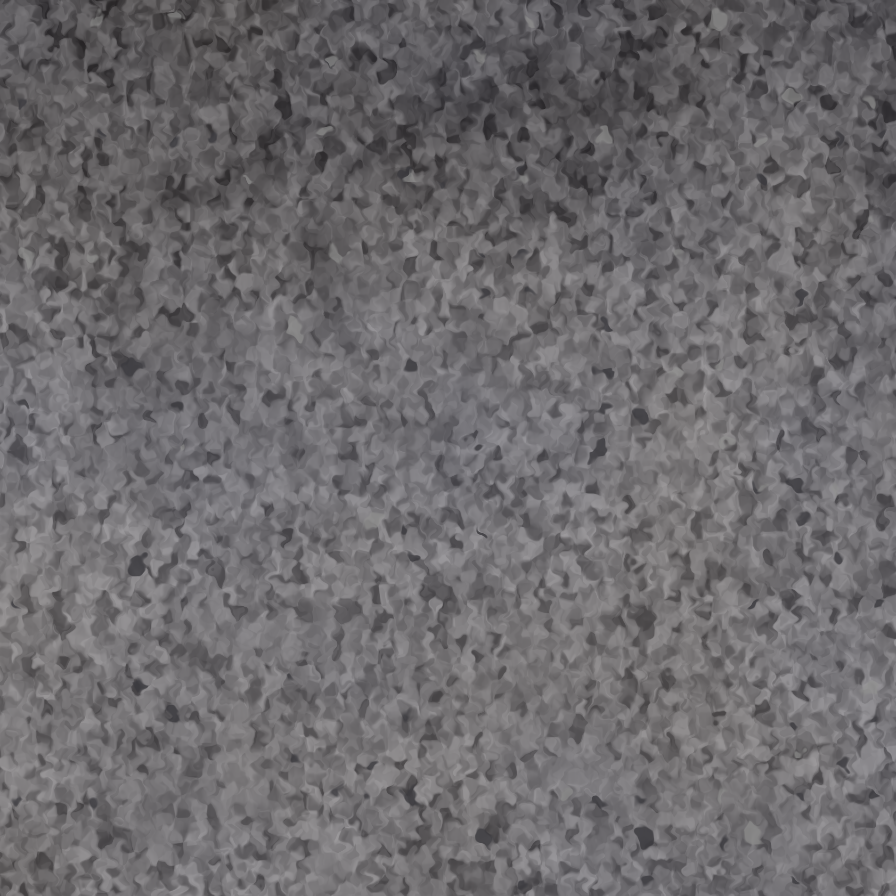
A WebGL 1 fragment shader for this texture:

```glsl
precision highp float;
// Worn grey stone: soft mineral flakes with scattered dark and pale chips.

uniform vec2 u_resolution;

#define FLAKE_SCALE 92.0
#define FINE_SCALE 165.0
#define CHIP_SCALE 23.0
#define FLAKE_CONTRAST 0.185
#define FINE_CONTRAST 0.085
#define MOTTLE_CONTRAST 0.10
#define DARK_CHANCE 0.13
#define PALE_CHANCE 0.07
#define TOP_TONE 0.345
#define BOTTOM_TONE 0.452
#define DARK_CHIP vec3(0.225, 0.222, 0.24)
#define PALE_CHIP vec3(0.57, 0.57, 0.565)

float hash(vec2 p) {
  vec3 q = fract(vec3(p.xyx) * 0.1031);
  q += dot(q, q.yzx + 33.33);
  return fract((q.x + q.y) * q.z);
}

vec2 hash2(vec2 p) {
  return vec2(hash(p), hash(p + 71.7));
}

float noise(vec2 p) {
  vec2 i = floor(p);
  vec2 f = fract(p);
  f = f * f * (3.0 - 2.0 * f);
  float low = mix(hash(i), hash(i + vec2(1.0, 0.0)), f.x);
  float high = mix(hash(i + vec2(0.0, 1.0)), hash(i + vec2(1.0, 1.0)), f.x);
  return mix(low, high, f.y);
}

float fbm(vec2 p) {
  float sum = 0.0;
  float weight = 0.5;
  for (int i = 0; i < 4; i++) {
    sum += weight * noise(p);
    p = p * 2.03 + 17.3;
    weight *= 0.5;
  }
  return sum / 0.9375;
}

// Soft-edged cells, each holding its own random tone.
float flakes(vec2 p) {
  vec2 cell = floor(p);
  float tone = 0.0;
  float total = 0.0;
  for (int y = -1; y <= 1; y++) {
    for (int x = -1; x <= 1; x++) {
      vec2 id = cell + vec2(float(x), float(y));
      vec2 d = id + hash2(id) - p;
      float weight = exp(-9.0 * dot(d, d));
      tone += weight * hash(id + 133.1);
      total += weight;
    }
  }
  return tone / total;
}

// Coverage of sparse, ragged chips; at most one sits in each cell.
float chips(vec2 uv, float chance, float seed) {
  vec2 p = uv * CHIP_SCALE + seed;
  vec2 id = floor(p);
  vec2 d = fract(p) - mix(vec2(0.34), vec2(0.66), hash2(id + seed));
  float angle = 6.2832 * hash(id + 5.3);
  float c = cos(angle);
  float s = sin(angle);
  d = mat2(c, -s, s, c) * d * vec2(0.85, 1.25);
  float size = hash(id + 9.1);
  float radius = mix(0.09, 0.24, size * size);
  float ragged = (noise(p * 7.0) - 0.5) * 0.16;
  float inside = 1.0 - smoothstep(-0.05, 0.05, length(d) + ragged - radius);
  return inside * step(hash(id + 3.7), chance);
}

void main() {
  vec2 uv = gl_FragCoord.xy / u_resolution.y;
  float height = uv.y;

  // Broad light falloff, darkest towards the upper left.
  float tone = mix(BOTTOM_TONE, TOP_TONE, smoothstep(0.55, 1.05, height));
  tone -= 0.025 * smoothstep(0.5, 1.0, height) * (1.0 - uv.x);
  tone += MOTTLE_CONTRAST * (fbm(uv * 6.0) - 0.5);
  float smudge = smoothstep(0.56, 0.72, fbm(uv * vec2(8.0, 10.0) + 31.0));
  tone -= 0.055 * smudge * smoothstep(0.5, 0.75, height);

  // Warped flakes, slightly taller than wide, over a finer grain.
  vec2 bend = vec2(noise(uv * 110.0), noise(uv * 110.0 + 43.0)) - 0.5;
  vec2 warped = uv + bend * 0.011;
  float flake = flakes(warped * FLAKE_SCALE * vec2(1.08, 0.85));
  float fine = flakes(warped.yx * FINE_SCALE * vec2(0.8, 1.1) + 57.0);
  float worn = 1.0 - 0.3 * smudge;
  tone += worn * FLAKE_CONTRAST * (flake - 0.5);
  tone += worn * FINE_CONTRAST * (fine - 0.5);
  tone -= 0.06 * (1.0 - smoothstep(0.05, 0.25, flake));
  tone += 0.012 * (noise(uv * vec2(330.0, 110.0)) - 0.5);

  // Cool grey, drifting warmer in patches.
  float warmth = fbm(uv * 4.0 + 83.0) - 0.5;
  vec3 color = vec3(tone) + vec3(0.004, -0.004, 0.008);
  color += warmth * vec3(0.02, 0.008, -0.025);

  // Dark chips gather low, pale chips high.
  float dark = chips(warped, DARK_CHANCE * (1.2 - 0.7 * height), 13.0);
  float pale = chips(warped, PALE_CHANCE * (0.4 + height), 47.0);
  color = mix(color, DARK_CHIP, 0.8 * dark);
  color = mix(color, PALE_CHIP, 0.65 * pale);

  gl_FragColor = vec4(color, 1.0);
}
```
